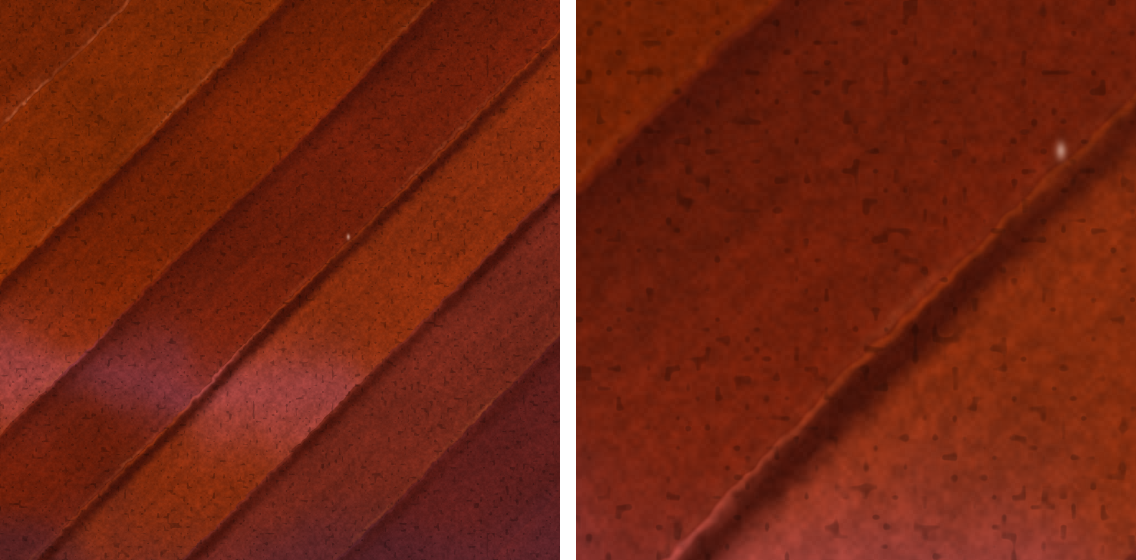
Left, the full canvas; right, a detail of the centre.
This texture is drawn by a Shadertoy shader. Its source:

```glsl
// Overlapping diagonal planks of red-brown varnished wood with a soft pink sheen.

const float SEAM_START = 0.236;   // first seam, measured from the top left corner
const float PLANK_PITCH = 0.274;  // seam spacing along the edge of the canvas
const vec3 SHEEN_PINK = vec3(0.63, 0.27, 0.27);
const vec3 SHEEN_MAUVE = vec3(0.50, 0.21, 0.24);
const vec3 DUSK_PURPLE = vec3(0.34, 0.15, 0.20);
const vec3 EDGE_LIGHT = vec3(0.66, 0.32, 0.18);
const vec3 GROOVE_DARK = vec3(0.25, 0.06, 0.03);

const vec3 PLANKS[8] = vec3[8](
    vec3(0.45, 0.14, 0.02), vec3(0.51, 0.17, 0.02), vec3(0.47, 0.14, 0.02),
    vec3(0.43, 0.12, 0.04), vec3(0.51, 0.17, 0.05), vec3(0.44, 0.15, 0.10),
    vec3(0.37, 0.12, 0.11), vec3(0.42, 0.13, 0.11));

// Seam above each plank: broad shadow, narrow groove, bright rim
const vec3 SEAMS[8] = vec3[8](
    vec3(0.00, 0.00, 0.00), vec3(0.05, 0.10, 0.95), vec3(0.60, 0.40, 0.60),
    vec3(0.60, 0.35, 0.40), vec3(0.12, 0.95, 0.55), vec3(0.15, 0.95, 0.12),
    vec3(0.32, 0.30, 0.50), vec3(0.00, 0.00, 0.00));

float hash(vec2 p) {
    vec3 q = fract(vec3(p.xyx) * 0.1031);
    q += dot(q, q.yzx + 33.33);
    return fract((q.x + q.y) * q.z);
}

float noise(vec2 p) {
    vec2 i = floor(p), f = fract(p);
    f = f * f * (3.0 - 2.0 * f);
    return mix(mix(hash(i), hash(i + vec2(1, 0)), f.x),
               mix(hash(i + vec2(0, 1)), hash(i + vec2(1, 1)), f.x), f.y);
}

float fbm(vec2 p) {
    float sum = 0.0, gain = 0.5;
    for (int i = 0; i < 4; i++) {
        sum += gain * noise(p);
        p = p * 2.03 + 17.0;
        gain *= 0.5;
    }
    return sum;
}

float bell(float x, float width) {
    return exp(-x * x / (width * width));
}

int plankIndex(float id) {
    return int(clamp(id, 0.0, 7.0));
}

// Body colour of one plank with its patch of reflected light
vec3 plankColor(float id, float position, float along, float cloud) {
    float lit = step(1.5, id) * step(id, 4.5);
    float center = 0.40 + 0.21 * (id - 2.0) + 0.14 * (position - id - 0.5);
    float sheen = lit * bell(along - center + 0.35 * (cloud - 0.47), 0.15);
    vec3 glow = mix(SHEEN_PINK, SHEEN_MAUVE, bell(id - 3.0, 0.5));
    return mix(PLANKS[plankIndex(id)], glow, 0.85 * sheen);
}

void mainImage(out vec4 fragColor, in vec2 fragCoord) {
    vec2 uv = fragCoord / iResolution.xy;
    float across = uv.x + 1.0 - uv.y;
    float along = uv.x + uv.y;
    float cloud = fbm(uv * 5.0);

    // Plank index and position across it, with nearly straight, slightly ragged seams
    float ragged = 0.05 * (noise(uv * 4.0) - 0.5) + 0.015 * (noise(uv * 35.0) - 0.5)
                 + 0.022 * (noise(uv * 110.0) - 0.5);
    float position = (across - SEAM_START) / PLANK_PITCH + 1.0 + ragged;
    float id = floor(position);
    float f = position - id;
    vec3 upper = SEAMS[plankIndex(id)];
    vec3 lower = SEAMS[plankIndex(id + 1.0)];

    // Body colours meet at the seam
    float pixel = 2.0 / (iResolution.y * PLANK_PITCH);
    float crossing = smoothstep(1.0 - max(pixel, 0.015), 1.0, f);
    vec3 color = mix(plankColor(id, position, along, cloud),
                     plankColor(id + 1.0, position, along, cloud), crossing);

    // Purple dusk along the bottom
    float dusk = smoothstep(0.15, -0.04, uv.y + 0.25 * (cloud - 0.47));
    color = mix(color, DUSK_PURPLE, 0.6 * dusk);

    // Broad mottling and fibres running along the planks
    float fibre = noise(vec2(across * 70.0, along * 6.0)) - 0.5;
    color *= 1.0 + 0.36 * (cloud - 0.47) + 0.10 * fibre;

    // Shadow and groove below each seam
    float patchy = 0.65 + 0.7 * noise(vec2(along * 5.0, id * 9.1));
    float shadow = upper.x * patchy * exp(-f / 0.24);
    float groove = upper.y * patchy * bell(f - 0.065, 0.06);
    float depth = clamp(0.75 * shadow + 0.75 * groove, 0.0, 0.85);
    color = mix(color, GROOVE_DARK, depth * smoothstep(0.0, 0.025, f));

    // Worn bright rim above each seam, broken along its length
    float wear = smoothstep(0.3, 0.75, noise(vec2(along * 7.0, id * 5.3)));
    wear *= 0.45 + 0.55 * smoothstep(0.25, 0.7, noise(vec2(along * 45.0, id * 3.7)));
    float rim = bell(f - 0.972, 0.016) * (0.2 + 0.8 * wear) + 0.22 * wear * bell(f - 0.91, 0.06);
    color = mix(color, EDGE_LIGHT, 0.85 * rim * lower.z * smoothstep(1.0, 0.98, f));

    // Fine grain, dark pores and a single pale chip
    float grain = noise(uv * 260.0) + noise(uv * 130.0 + 40.0) - 1.0;
    color *= 1.0 + 0.14 * grain;
    color *= 1.0 - 0.22 * smoothstep(0.76, 0.95, noise(uv * 170.0 + 9.0));
    color += 0.016 * (hash(floor(uv * 380.0)) - 0.5);
    float chip = bell(length((uv - vec2(0.622, 0.577)) * vec2(1.0, 0.6)), 0.003);
    color = mix(color, vec3(0.80, 0.62, 0.55), 0.8 * chip);

    fragColor = vec4(clamp(color, 0.0, 1.0), 1.0);
}
```
